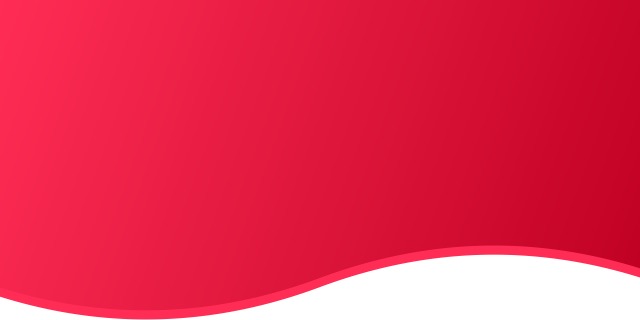
Write a WebGL 1 fragment shader that draws this background.

```glsl
precision highp float;

uniform vec2 u_resolution;

const vec3 ROSE = vec3(1.0, 0.176, 0.333);
const vec3 CRIMSON = vec3(0.75, 0.0, 0.135);
const vec3 WHITE = vec3(1.0);
const float RIBBON_HEIGHT = 0.0286;

// Height of a quadratic Bezier whose control point is centred in x
float bezier(float start, float control, float end, float t) {
  return mix(mix(start, control, t), mix(control, end, t), t);
}

// Two smoothly joined arcs: a trough, then a crest
float waveHeight(float x) {
  float joint = 0.1029;
  float trough = -0.0833;
  float crest = 2.0 * joint - trough;
  return x < 0.5
    ? bezier(0.0729, trough, joint, 2.0 * x)
    : bezier(joint, crest, 0.1328, 2.0 * x - 1.0);
}

// Coverage of the area below an edge, softened over one pixel
float below(float y, float edge, float pixel) {
  return clamp(0.5 + (edge - y) / pixel, 0.0, 1.0);
}

// Slanted gradient from the upper left to the lower right
vec3 slantedGradient(vec2 uv, float aspect) {
  vec2 direction = vec2(1.0, 0.36);
  vec2 fromCorner = vec2(uv.x * aspect, 1.0 - uv.y);
  float t = dot(fromCorner, direction) / dot(vec2(aspect, 1.0), direction);
  return mix(ROSE, CRIMSON, clamp(t, 0.0, 1.0));
}

void main() {
  vec2 uv = gl_FragCoord.xy / u_resolution;
  float aspect = u_resolution.x / u_resolution.y;
  float pixel = 1.0 / u_resolution.y;
  float wave = waveHeight(uv.x);

  // Gradient, ribbon along the wave, white ground
  vec3 color = slantedGradient(uv, aspect);
  color = mix(color, ROSE, below(uv.y, wave + RIBBON_HEIGHT, pixel));
  color = mix(color, WHITE, below(uv.y, wave, pixel));

  gl_FragColor = vec4(color, 1.0);
}
```
